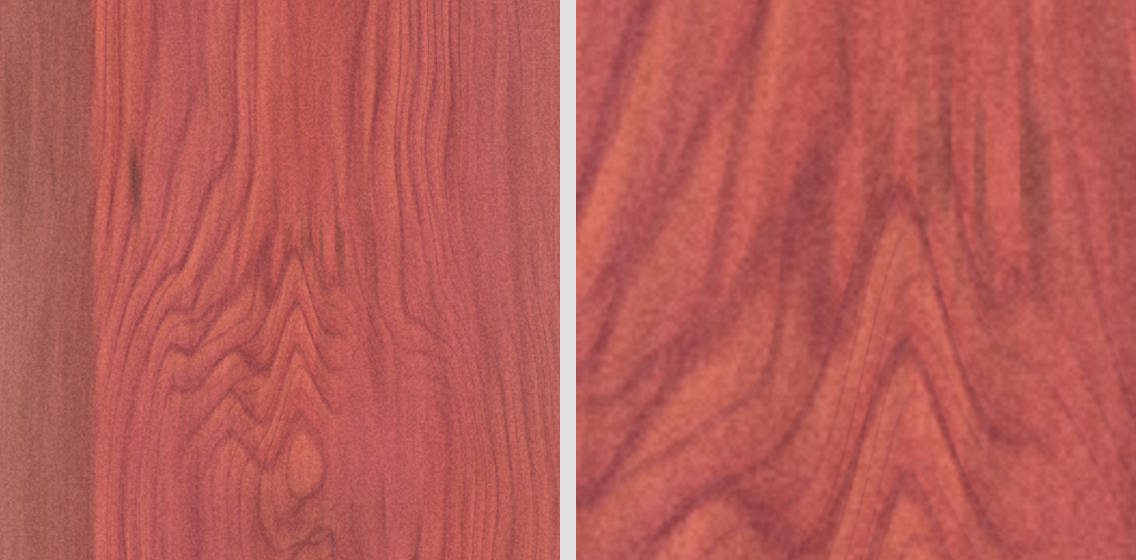
Left, the full canvas; right, a detail of the centre.
Give the GLSL for this texture, as a WebGL 2 fragment shader.

```glsl
#version 300 es
precision highp float;
// Reddish heartwood board with a muted strip of sapwood along its left side.
// A bent grain coordinate drives broken growth rings that arch over a low knot;
// stretched noise adds fibres, cellular spindles add dark flecks.
uniform vec2 u_resolution;
out vec4 outColor;

const vec3 CRIMSON = vec3(0.742, 0.340, 0.322);
const vec3 ORANGE = vec3(0.800, 0.415, 0.355);
const vec3 PLUM = vec3(0.585, 0.270, 0.285);
const vec3 ROSE = vec3(0.735, 0.355, 0.360);
const vec3 SAPWOOD = vec3(0.630, 0.350, 0.320);
const vec3 PALE_SAP = vec3(0.700, 0.430, 0.395);
const vec3 FLECK = vec3(0.400, 0.240, 0.225);

const vec2 KNOT = vec2(0.57, 0.12);    // centre of the arched figure
const float BEND = 0.75;               // how far grain parts around the knot
const float ARCH_DEPTH = 0.17;         // rings that close above the knot
const float RING_COUNT = 27.0;         // rings per canvas width
const float SAP_EDGE = 0.172;          // right edge of the sapwood
const vec2 FLECK_GRID = vec2(8.0, 3.0);
const vec2 FLECK_SIZE = vec2(0.004, 0.05);
const float FLECK_SHARE = 0.28;
const float GRAIN_AMOUNT = 0.105;

float hash(vec2 p) {
  vec3 q = fract(p.xyx * 0.1031);
  q += dot(q, q.yzx + 33.33);
  return fract((q.x + q.y) * q.z);
}

float noise(vec2 p) {
  vec2 i = floor(p), f = fract(p);
  f = f * f * (3.0 - 2.0 * f);
  float low = mix(hash(i), hash(i + vec2(1, 0)), f.x);
  float high = mix(hash(i + vec2(0, 1)), hash(i + vec2(1, 1)), f.x);
  return mix(low, high, f.y);
}

// Position across the grain, constant along each fibre.
float acrossGrain(vec2 p) {
  float d = p.x - KNOT.x;
  float low = 1.0 - smoothstep(0.1, 0.8, p.y);
  float side = d < 0.0 ? 1.0 : 0.7;
  float s = d * (1.0 - BEND * side * low * exp(-8.0 * d * d));
  float calm = smoothstep(SAP_EDGE, 0.35, p.x);
  s += calm * 0.007 * sin(p.y * 9.0 + p.x * 11.0);
  s += calm * 0.003 * sin(p.y * 23.0 + 3.0 * sin(p.x * 15.0));
  return s;
}

// Growth rings as (bright band, thin dark line), each fading in and out.
vec2 rings(vec2 p, float s, float count, float seed) {
  float jag = 0.16 * (noise(vec2(p.x * 17.0, p.y * 2.0)) - 0.5);
  float height = abs(p.y - KNOT.y + 0.05 * sin(p.x * 19.0)) + jag;
  float h = ARCH_DEPTH * smoothstep(0.0, 0.45, height);
  float phase = count * length(vec2(s, h)) + 4.0 * s + seed;
  phase += 2.8 * noise(vec2(s * 12.0, p.y * 0.8) + 5.0 + seed);
  phase += 0.5 * noise(vec2(p.x * 30.0, p.y * 4.0) + seed);
  float t = fract(phase);
  float strength = 0.45 + 0.55 * hash(vec2(floor(phase), 7.0 + seed));
  float bright = smoothstep(0.0, 0.6, t) * (1.0 - smoothstep(0.62, 0.84, t));
  float line = smoothstep(0.68, 0.88, t) * (1.0 - smoothstep(0.9, 1.0, t));
  float along = noise(vec2(p.x * 9.0, p.y * 4.0) + 20.0 + seed);
  return strength * vec2(bright, line) * smoothstep(0.1, 0.75, along);
}

// Scattered dark spindles, one possible per jittered cell.
float flecks(vec2 p) {
  float dark = 0.0;
  vec2 home = floor(p * FLECK_GRID);
  for (int y = -1; y <= 1; y++) {
    for (int x = -1; x <= 1; x++) {
      vec2 cell = home + vec2(x, y);
      vec2 jitter = vec2(hash(cell + 11.0), hash(cell + 27.0));
      vec2 q = (p - (cell + jitter) / FLECK_GRID) / FLECK_SIZE;
      float present = step(hash(cell + 43.0), FLECK_SHARE);
      dark = max(dark, present * exp(-dot(q, q)));
    }
  }
  return dark;
}

float blob(vec2 p, vec2 centre, vec2 size) {
  vec2 q = (p - centre) / size;
  return exp(-dot(q, q));
}

void main() {
  vec2 p = gl_FragCoord.xy / u_resolution;
  float s = acrossGrain(p);
  float f = mix(p.x - KNOT.x, s, 0.6);
  float fibre = noise(vec2(f * 85.0, p.y * 3.5));
  float fine = noise(vec2(f * 200.0, p.y * 11.0));
  float cloud = noise(p * vec2(6.0, 2.2) + 3.0);

  // Heartwood: rings, rosy drifts and plum streaks
  vec3 heart = mix(CRIMSON, ROSE, smoothstep(0.3, 0.75, cloud));
  vec2 broad = rings(p, s, RING_COUNT, 0.0);
  vec2 narrow = rings(p, s, RING_COUNT * 1.9, 31.0);
  float warm = 1.0 - 0.5 * smoothstep(0.6, 0.95, p.x);
  heart = mix(heart, ORANGE, warm * min(1.0, 0.95 * broad.x + 0.45 * narrow.x));
  float streak = smoothstep(0.55, 0.95, noise(vec2(f * 38.0, p.y * 2.6) + 9.0));
  float shade = 0.75 * broad.y * (0.5 + 0.5 * warm) + 0.5 * narrow.y;
  shade += streak * (0.2 + 0.5 * fibre);
  heart = mix(heart, PLUM, clamp(shade, 0.0, 0.8));

  // Sapwood strip with a bright seam at its edge
  float edge = SAP_EDGE + 0.004 * sin(p.y * 5.0);
  float sapShade = smoothstep(0.17, 0.0, p.x) * (0.35 + 0.8 * cloud);
  vec3 sap = mix(SAPWOOD, PALE_SAP, sapShade);
  sap *= 1.0 - 0.07 * streak;
  vec3 color = mix(sap, heart, smoothstep(edge - 0.018, edge + 0.006, p.x));
  color = mix(color, ORANGE, 0.5 * blob(p, vec2(edge + 0.010, p.y), vec2(0.009, 1.0)));
  float muted = smoothstep(0.8, 1.0, p.x) * (0.2 + 0.35 * cloud);
  color = mix(color, PALE_SAP, muted);

  // Dark marks: spindles, one large fleck, pores above the knot, a smoky base
  vec2 lean = vec2(p.x + 0.06 * (p.y - 0.68), p.y);
  float dark = 0.4 * flecks(lean) * (0.5 + 0.5 * fine);
  dark += 0.75 * blob(lean, vec2(0.24, 0.68), vec2(0.009, 0.065));
  float pores = smoothstep(0.35, 0.85, noise(vec2(p.x * 150.0, p.y * 14.0)));
  dark += 0.45 * pores * blob(p, vec2(0.58, 0.56), vec2(0.07, 0.075));
  dark += 0.25 * blob(p, vec2(0.55, 0.05), vec2(0.12, 0.09));
  color = mix(color, FLECK, clamp(dark, 0.0, 0.8));

  // Fibre streaks and surface speckle
  color *= 1.0 + 0.07 * (fibre - 0.5) + 0.07 * (fine - 0.5);
  float speckle = 0.6 * noise(p * 260.0) + 0.4 * noise(p * 430.0 + 17.0);
  color += GRAIN_AMOUNT * (speckle - 0.5);
  outColor = vec4(color, 1.0);
}
```
